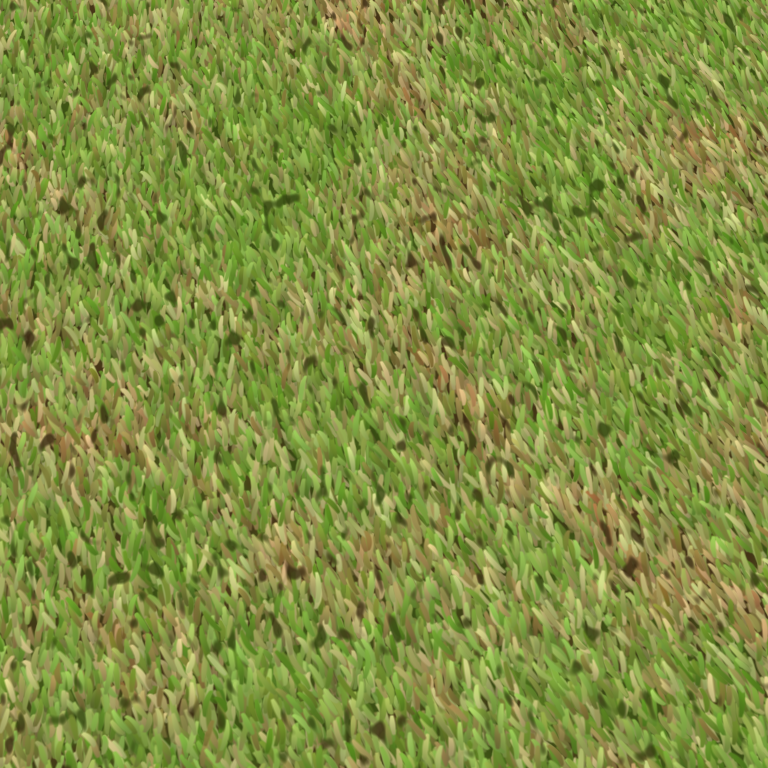
Give the GLSL for this texture, as a Shadertoy shader.

```glsl
// Sunlit rough lawn: layers of short leaning blades over dark soil.
// Each layer scatters one tapered, bent blade per jittered cell; gradient
// noise spreads dry straw patches, clump shading and small shadowed pits.

#define LEAF_MID    vec3(0.40, 0.53, 0.16)
#define LEAF_LIGHT  vec3(0.57, 0.68, 0.32)
#define STRAW_DARK  vec3(0.51, 0.48, 0.24)
#define STRAW_LIGHT vec3(0.71, 0.71, 0.45)
#define SHADE_GREEN vec3(0.24, 0.32, 0.08)
#define SHADE_BROWN vec3(0.27, 0.20, 0.09)
#define LAYERS 6
#define CELL   vec2(0.015, 0.022)
#define LEAN   0.30
#define SPREAD 1.05
#define EDGE   0.0016
#define DRYNESS 0.44

vec4 hash4(vec2 p) {
    vec4 q = fract(p.xyxy * vec4(0.1031, 0.1030, 0.0973, 0.1099));
    q += dot(q, q.wzxy + 33.33);
    return fract((q.xxyz + q.yzzw) * q.zywx);
}

float gradDot(vec2 cell, vec2 offset) {
    float angle = 6.28318 * hash4(cell + 71.0).x;
    return dot(vec2(cos(angle), sin(angle)), offset);
}

float gradientNoise(vec2 p) {
    vec2 i = floor(p), f = fract(p);
    vec2 u = f * f * f * (f * (f * 6.0 - 15.0) + 10.0);
    vec2 e = vec2(1.0, 0.0);
    float low  = mix(gradDot(i, f), gradDot(i + e, f - e), u.x);
    float high = mix(gradDot(i + e.yx, f - e.yx), gradDot(i + 1.0, f - 1.0), u.x);
    return mix(low, high, u.y);
}

vec2 rotate(vec2 p, float a) {
    float c = cos(a), s = sin(a);
    return vec2(c * p.x + s * p.y, c * p.y - s * p.x);
}

// Coverage in x, position along the blade (-1 root, 1 tip) in y
vec2 blade(vec2 p, vec4 rnd) {
    p = rotate(p, LEAN + SPREAD * (rnd.x - 0.5));
    float halfLength = mix(0.010, 0.018, rnd.y);
    float along = p.y / halfLength;
    float bend = (rnd.z - 0.5) * 0.006 * along * along;
    float width = 0.0033 * (1.0 - 0.45 * along * along);
    float side = smoothstep(-EDGE, EDGE, width - abs(p.x - bend));
    float ends = smoothstep(-EDGE, EDGE, halfLength - abs(p.y));
    return vec2(side * ends, clamp(along, -1.0, 1.0));
}

vec3 bladeColor(vec4 rnd, float along, float dry) {
    float tone = mix(-0.2, 1.2, rnd.x);
    vec3 leaf = mix(LEAF_MID, LEAF_LIGHT, tone);
    vec3 straw = mix(STRAW_DARK, STRAW_LIGHT, tone);
    vec3 col = mix(leaf, straw, smoothstep(-0.12, 0.12, dry - rnd.y));
    // Sun-baked tint in the driest patches, small hue drift elsewhere
    col += vec3(0.07, -0.06, -0.01) * smoothstep(0.45, 0.9, dry) * rnd.z;
    col += vec3(0.10, -0.02, 0.05) * (rnd.w - 0.5);
    return col * (1.0 + 0.12 * along);
}

void mainImage(out vec4 fragColor, in vec2 fragCoord) {
    vec2 uv = fragCoord / iResolution.y;

    // Mild perspective: blades grow toward the lower edge
    float scale = mix(1.22, 0.80, uv.y);
    vec2 ground = vec2((uv.x - 0.5) / scale, -log(scale) / 0.42) + 3.0;

    // Dry patches drawn out along the falling diagonal
    vec2 drift = rotate(uv, -0.65);
    float patches = gradientNoise(drift * vec2(4.0, 7.0) + 5.3)
                  + 0.7 * gradientNoise(drift * vec2(11.0, 19.0) + 17.1);
    float dry = DRYNESS + 0.65 * patches;

    // Shadowed soil between the blades
    float soilMix = gradientNoise(ground * 34.0);
    vec3 soil = mix(SHADE_GREEN, SHADE_BROWN,
                    smoothstep(0.2, 0.8, dry + 0.6 * soilMix));
    vec3 col = soil;

    // Scattered blades, back layer to front layer
    for (int k = 0; k < LAYERS; k++) {
        float layer = float(k);
        vec2 q = ground / CELL + layer * vec2(0.37, 0.61);
        vec2 home = floor(q);
        for (int j = -1; j <= 1; j++)
        for (int i = -1; i <= 1; i++) {
            vec2 cell = home + vec2(i, j);
            vec4 place = hash4(cell + layer * 37.0);
            vec4 look = hash4(cell + layer * 53.0 + 211.0);
            vec2 center = cell + vec2(place.w, look.w);
            vec2 b = blade((q - center) * CELL, place);
            float depthShade = mix(0.84, 1.03, layer / float(LAYERS - 1));
            col = mix(col, bladeColor(look, b.y, dry) * depthShade, b.x);
        }
    }

    // Clump shading and dark pits
    vec2 leaning = rotate(ground, LEAN);
    col *= 1.0 + 0.22 * gradientNoise(leaning * vec2(40.0, 24.0) + 9.0);
    float pit = gradientNoise(leaning * vec2(62.0, 36.0) + 41.0)
              + 0.35 * gradientNoise(uv * 13.0 + 23.0);
    col = mix(col, soil * 0.85, 0.8 * smoothstep(0.28, 0.52, pit));

    fragColor = vec4(clamp(col, 0.0, 1.0), 1.0);
}
```
